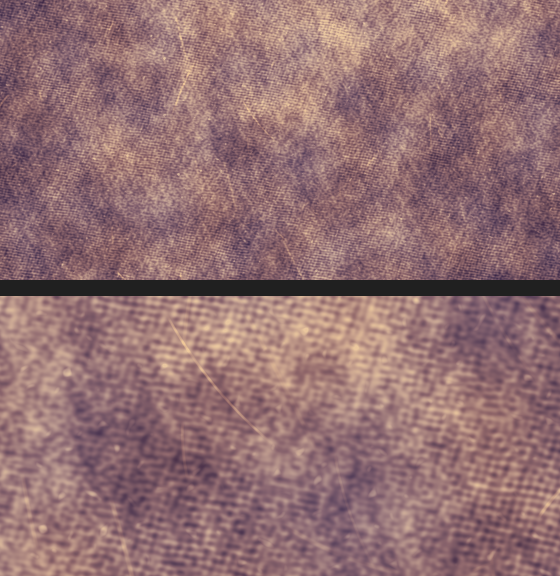
Top: the whole. Bottom: its middle third, enlarged.
Reproduce this texture procedurally as a Shadertoy shader.

```glsl
// Worn, scratched cloth in dusty plum and tan: one tone value is summed from
// soft lighting, gradient-noise mottling, a fine slanted weave and hashed
// scratches, then coloured through a three-stop ramp.

#define BASE_TONE     0.47
#define GLOW          0.44
#define MOTTLE        0.95
#define STREAKS       0.26
#define GRAIN         0.50
#define WEAVE         0.11
#define WEAVE_ROWS    100.0
#define SCRATCHES     90
#define SCRATCH_TONE  0.50
#define SPECK_TONE    0.40

const float TAU = 6.28319;
const vec3 PLUM  = vec3(0.34, 0.24, 0.33);
const vec3 ROSE  = vec3(0.55, 0.40, 0.43);
const vec3 SAND  = vec3(0.76, 0.62, 0.56);
const vec3 CREAM = vec3(0.91, 0.78, 0.63);
const vec3 NIGHT = vec3(0.24, 0.15, 0.27);

// Integer hash: two values in 0..1 per cell
vec2 hash2(vec2 cell) {
    const uint K = 1664525u;
    uvec2 v = uvec2(ivec2(cell)) * K + 1013904223u;
    v.x += v.y * K;
    v.y += v.x * K;
    v ^= v >> 16u;
    v.x += v.y * K;
    v.y += v.x * K;
    v ^= v >> 16u;
    return vec2(v >> 8u) / 16777216.0;
}

float cornerSlope(vec2 cell, vec2 offset) {
    float a = TAU * hash2(cell).x;
    return dot(vec2(cos(a), sin(a)), offset);
}

// Gradient noise, about -0.7..0.7
float gradientNoise(vec2 p) {
    vec2 i = floor(p), f = p - i;
    vec2 u = f * f * f * (f * (f * 6.0 - 15.0) + 10.0);
    vec2 e = vec2(1.0, 0.0);
    float low  = mix(cornerSlope(i, f), cornerSlope(i + e.xy, f - e.xy), u.x);
    float high = mix(cornerSlope(i + e.yx, f - e.yx), cornerSlope(i + e.xx, f - e.xx), u.x);
    return mix(low, high, u.y);
}

mat2 rotation(float a) {
    return mat2(cos(a), sin(a), -sin(a), cos(a));
}

float fractalNoise(vec2 p) {
    float sum = 0.0, amplitude = 0.5;
    for (int i = 0; i < 5; i++) {
        sum += amplitude * gradientNoise(p);
        p = rotation(0.6) * p * 2.03 + 17.3;
        amplitude *= 0.68;
    }
    return sum;
}

// Bright upper middle, dark left edge and lower right corner
float lighting(vec2 p) {
    vec2 d = (p - vec2(1.2, 1.08)) / vec2(0.72, 0.48);
    float light = BASE_TONE + GLOW * exp(-dot(d, d));
    light += 0.10 * exp(-8.0 * dot(p - vec2(0.5, 0.38), p - vec2(0.5, 0.38)));
    light -= 0.20 * (1.0 - smoothstep(0.0, 0.30, p.x));
    light -= 0.32 * (1.0 - smoothstep(0.0, 0.65, length(p - vec2(2.0, 0.0))));
    return light;
}

// Slanted rows crossed by short stitches
float weave(vec2 p) {
    float wobble = 0.8 * gradientNoise(p * 9.0);
    float row = WEAVE_ROWS * (p.y + 0.17 * p.x) + wobble;
    float stitch = 0.9 * WEAVE_ROWS * (p.x - 0.35 * p.y) + wobble;
    float strength = clamp(0.75 + 1.2 * gradientNoise(p * 5.0 + 31.0), 0.2, 1.3);
    return strength * (sin(TAU * row) + 0.6 * sin(TAU * stitch));
}

// Thin tapered arcs, mostly steep; few are strong
float scratches(vec2 p, float pixel) {
    float sum = 0.0;
    for (int i = 0; i < SCRATCHES; i++) {
        float id = float(i);
        vec2 place = hash2(vec2(id, 101.0)) * vec2(2.1, 1.1) - 0.05;
        vec2 shape = hash2(vec2(id, 202.0));
        vec2 look = hash2(vec2(id, 303.0));
        float side = look.y < 0.62 ? -1.0 : 1.0;
        float angle = side * (1.12 + 0.9 * (shape.x - 0.5));
        if (fract(look.y * 37.0) < 0.12) angle *= 0.25;
        float span = mix(0.04, 0.30, shape.y * shape.y);
        vec2 q = rotation(-angle) * (p - place);
        float along = q.x / span;
        float bend = (look.y - 0.5) * 0.12 * span;
        float across = abs(q.y - bend * along * (1.0 - along) * 4.0);
        float width = mix(0.0012, 0.0030, fract(shape.x * 23.0));
        float line = 1.0 - smoothstep(0.3 * width, width + pixel, across);
        float taper = smoothstep(0.0, 0.12, along) * (1.0 - smoothstep(0.6, 1.0, along));
        sum += line * taper * mix(0.22, 1.0, pow(look.x, 4.0));
    }
    return min(sum, 1.2);
}

vec3 clothColour(float tone) {
    vec3 colour = mix(PLUM, ROSE, clamp(tone * 2.0, 0.0, 1.0));
    colour = mix(colour, SAND, clamp(tone * 2.0 - 1.0, 0.0, 1.0));
    colour = mix(colour, CREAM, clamp((tone - 1.0) * 2.5, 0.0, 1.0));
    return mix(colour, NIGHT, clamp(-tone * 3.0, 0.0, 1.0));
}

void mainImage(out vec4 fragColor, in vec2 fragCoord) {
    float pixel = 1.0 / iResolution.y;
    vec2 p = fragCoord * pixel;

    // Lighting, blotches and brushed wear
    float tone = lighting(p) + MOTTLE * fractalNoise(p * 4.0 + 5.0);
    tone += STREAKS * gradientNoise(rotation(1.1) * p * vec2(12.0, 55.0));
    tone += STREAKS * gradientNoise(rotation(-1.0) * p * vec2(14.0, 60.0) + 40.0);

    // Cloth surface
    tone += WEAVE * weave(p);
    tone += GRAIN * gradientNoise(rotation(0.17) * p * vec2(95.0, 125.0));
    float dust = gradientNoise(rotation(0.5) * p * 62.0 + 80.0);
    tone += SPECK_TONE * smoothstep(0.38, 0.62, dust);

    // Scratches, broken up where the threads dip
    float worn = clamp(0.8 + 1.1 * gradientNoise(p * 48.0 + 11.0), 0.15, 1.2);
    float scratch = scratches(p, pixel) * worn;
    tone += SCRATCH_TONE * scratch;

    // Warm and cool drift of the dye
    float warmth = gradientNoise(p * 6.0 + 60.0) + 0.8 * scratch;
    vec3 colour = clothColour(tone) + warmth * vec3(0.035, 0.005, -0.035);
    fragColor = vec4(clamp(colour, 0.0, 1.0), 1.0);
}
```
